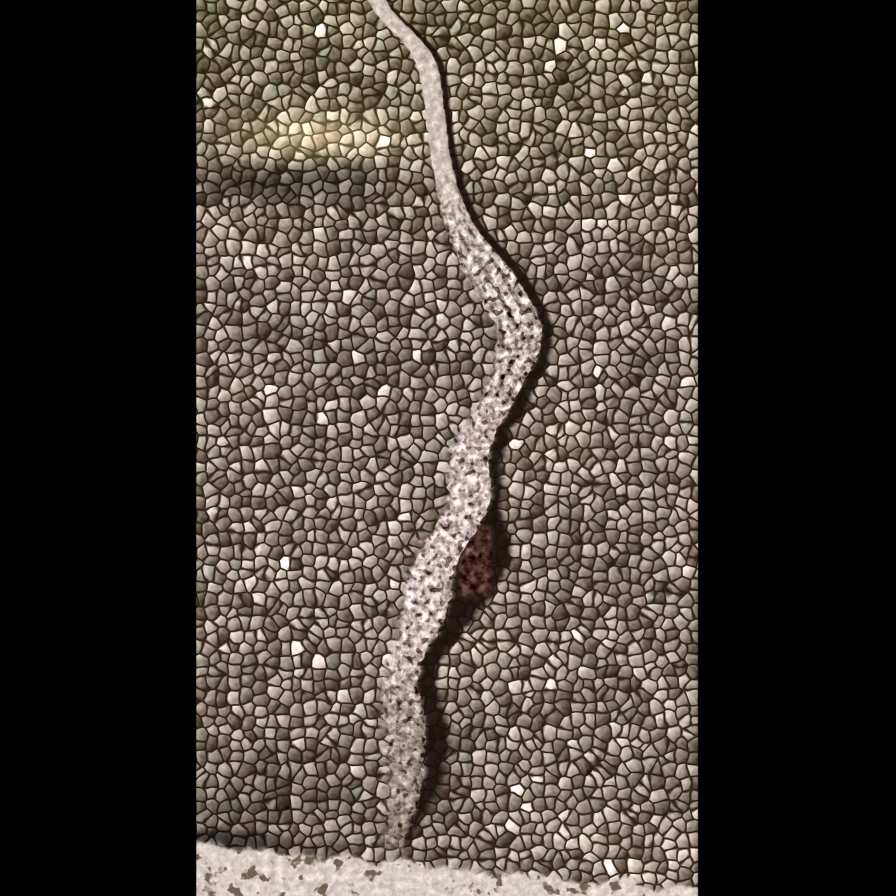
A Shadertoy shader for this texture:

```glsl
// Draws an upright panel of gravel split by a pale winding ridge with a shadow, above a worn concrete ledge.

const vec3 WARM = vec3(0.05, 0.0, -0.045);
const vec2 PANEL = vec2(0.219, 0.779);
const float STONES = 74.0;

// Ridge outline and shadow limit, at equal steps from top to bottom
const float RIDGE_LEFT[17] = float[17](.411, .460, .475, .483, .497, .523, .557, .539, .505,
                                       .500, .461, .447, .431, .427, .436, .430, .430);
const float RIDGE_RIGHT[17] = float[17](.431, .483, .496, .505, .529, .578, .605, .579, .547,
                                        .546, .512, .497, .467, .474, .471, .452, .443);
const float SHADOW_RIGHT[17] = float[17](.434, .491, .503, .513, .539, .591, .617, .596, .564,
                                         .560, .570, .531, .487, .499, .492, .458, .443);

vec2 hash2(vec2 p) {
    vec3 q = fract(p.xyx * vec3(0.1031, 0.1030, 0.0973));
    q += dot(q, q.yzx + 33.33);
    return fract((q.xx + q.yz) * q.zy);
}

float corner(vec2 cell, vec2 offset, vec2 f) {
    return dot(hash2(cell + offset) * 2.0 - 1.0, f - offset);
}

float gradientNoise(vec2 p) {
    vec2 i = floor(p), f = fract(p);
    vec2 u = f * f * f * (f * (f * 6.0 - 15.0) + 10.0);
    float low = mix(corner(i, vec2(0, 0), f), corner(i, vec2(1, 0), f), u.x);
    float high = mix(corner(i, vec2(0, 1), f), corner(i, vec2(1, 1), f), u.x);
    return mix(low, high, u.y);
}

float fbm(vec2 p) {
    return gradientNoise(p) + 0.5 * gradientNoise(p * 2.03 + 7.1) + 0.25 * gradientNoise(p * 4.1 + 3.7);
}

// Catmull-Rom curve through evenly spaced knots
float curve(float knots[17], float t) {
    int i = int(clamp(floor(t), 0.0, 15.0));
    float f = clamp(t - float(i), 0.0, 1.0);
    float a = knots[max(i - 1, 0)], b = knots[i], c = knots[i + 1], d = knots[min(i + 2, 16)];
    return b + 0.5 * f * (c - a + f * (2.0 * a - 5.0 * b + 4.0 * c - d + f * (3.0 * (b - c) + d - a)));
}

// Soft elliptical spot, 1 at its centre
float spot(vec2 p, vec2 centre, vec2 size) {
    vec2 d = (p - centre) / size;
    return exp(-dot(d, d));
}

float band(float x, float low, float high, float soft) {
    return smoothstep(low - soft, low + soft, x) * (1.0 - smoothstep(high - soft, high + soft, x));
}

// Angular stones from nearest cell points, lit from the upper left
vec3 gravel(vec2 p) {
    p += 0.35 * vec2(gradientNoise(p * 0.9), gradientNoise(p * 0.9 + 19.0));
    vec2 base = floor(p), nearest = vec2(0), id = vec2(0);
    float first = 9.0, second = 9.0;
    for (int y = -1; y <= 1; y++)
    for (int x = -1; x <= 1; x++) {
        vec2 cell = base + vec2(x, y);
        vec2 offset = p - cell - 0.1 - 0.8 * hash2(cell);
        float d = length(offset);
        if (d < first) { second = first; first = d; nearest = offset; id = cell; }
        else second = min(second, d);
    }
    vec2 seed = hash2(id + 51.7);
    float tone = mix(0.36, 0.74, seed.x) + 0.27 * smoothstep(0.95, 0.99, seed.y);
    tone += 0.38 * dot(nearest, vec2(-0.75, 0.65)) + 0.16 * gradientNoise(p * 2.6);
    tone = mix(0.13, tone, smoothstep(0.0, 0.30, second - first));
    return vec3(tone) + WARM + vec3(0.03, 0.0, 0.01) * (seed.y - 0.5);
}

// Pale crust: smooth at the top, grooved in the middle, crumbly below
vec3 ridgeColor(vec2 p, float across, float t) {
    float grain = fbm(p * 115.0);
    float rough = smoothstep(2.6, 4.8, t);
    float grooves = sin(across * 19.0 + 3.0 * gradientNoise(p * 28.0));
    float tone = 0.77 + grain * mix(0.28, 0.65, rough);
    tone -= 0.20 * smoothstep(0.1, 0.9, grooves) * band(t, 3.8, 7.6, 0.6);
    tone -= rough * 0.38 * smoothstep(0.06, 0.30, gradientNoise(p * 145.0 + 5.0));
    tone -= 0.10 * smoothstep(0.75, 1.0, across) + 0.13 * smoothstep(11.0, 13.5, t);
    return vec3(tone) + WARM + vec3(0.02, -0.01, 0.02) * band(t, 6.5, 12.0, 1.0);
}

void mainImage(out vec4 fragColor, in vec2 fragCoord) {
    vec2 uv = fragCoord / iResolution.xy;
    float pixel = 1.0 / iResolution.y;
    float t = (1.0 - uv.y) * 16.0;

    // Gravel with broad light and dark patches
    vec3 color = gravel(uv * STONES);
    float blotch = gradientNoise(uv * 9.0);
    color *= 1.0 + 0.18 * blotch;
    color += vec3(0.30, 0.27, 0.20) * spot(uv, vec2(0.355, 0.848), vec2(0.085, 0.027));
    color *= 1.0 - 0.40 * spot(uv, vec2(0.325, 0.797), vec2(0.12, 0.021));
    color *= 1.0 - 0.22 * spot(uv, vec2(0.30, 0.10), vec2(0.16, 0.06));
    color += vec3(0.0, 0.015, -0.025) * smoothstep(0.65, 1.0, uv.y);

    // Shadow cast to the right of the ridge
    float rough = smoothstep(3.0, 10.0, t);
    float wobble = fbm(vec2(uv.y * 70.0, 2.0)) * mix(0.002, 0.006, rough);
    float left = curve(RIDGE_LEFT, t) + fbm(uv * 55.0) * mix(0.002, 0.012, rough);
    float right = curve(RIDGE_RIGHT, t) + wobble;
    float shade = curve(SHADOW_RIGHT, t) + wobble + 0.006 * rough * fbm(uv * 45.0);
    float soft = mix(0.0025, 0.006, rough);
    float present = 1.0 - smoothstep(14.9, 15.3, t);
    color = mix(color, vec3(0.10, 0.065, 0.045), 0.93 * present * band(uv.x, right, shade, soft));

    // Reddish broken face inside the shadow
    float broken = band(uv.x, 0.512, 0.549, 0.005) * band(uv.y, 0.335, 0.412, 0.008);
    vec3 rust = vec3(0.31, 0.19, 0.16) + 0.45 * fbm(uv * 105.0);
    color = mix(color, rust, 0.85 * broken);

    // Ridge crust
    float across = (uv.x - left) / max(right - left, 0.005);
    float leftSoft = mix(0.0015, 0.007, rough);
    float crust = smoothstep(left - leftSoft, left + leftSoft, uv.x);
    crust *= 1.0 - smoothstep(right - pixel, right + pixel, uv.x);
    color = mix(color, ridgeColor(uv, across, t), crust * present * mix(1.0, 0.72, smoothstep(11.0, 14.0, t)));

    // Pitted concrete ledge along the bottom
    float ledge = 0.058 - 0.09 * (uv.x - PANEL.x) + 0.012 * fbm(uv * 32.0);
    float pits = smoothstep(0.16, 0.42, fbm(uv * 62.0));
    vec3 concrete = vec3(0.81 + 0.22 * fbm(uv * 120.0)) + WARM * 0.9;
    concrete = mix(concrete, vec3(0.36, 0.31, 0.24), pits * 0.85);
    color *= 1.0 - 0.5 * band(uv.y, ledge, ledge + 0.018, 0.008) * (1.0 - smoothstep(0.24, 0.42, uv.x));
    color = mix(color, concrete, 1.0 - smoothstep(ledge - 0.004, ledge + 0.004, uv.y));

    // Black side bars
    color *= band(uv.x, PANEL.x, PANEL.y, pixel);
    fragColor = vec4(clamp(color, 0.0, 1.0), 1.0);
}
```
